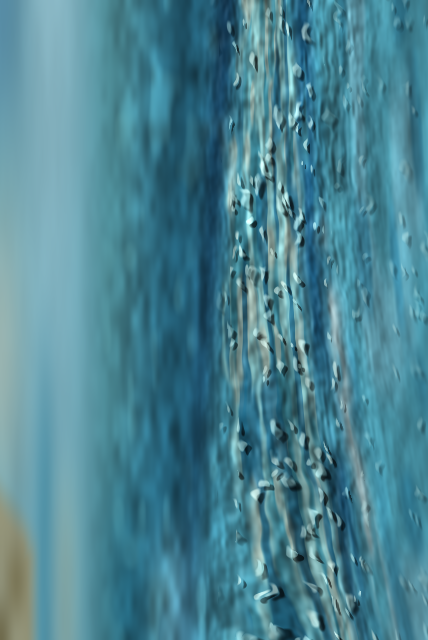
Reproduce this texture procedurally as a Shadertoy shader.

```glsl
// Thick paint running down a canvas in teal, navy and cream, seen with a shallow focus.
// Soft colour bands follow a bent flow coordinate; a height field of strands, crusts and
// ragged dabs is lit from the upper left on the sharp ridge while the sides melt into blur.

float hash(vec2 p) {
    vec3 q = fract(vec3(p.xyx) * 0.1031);
    q += dot(q, q.yzx + 33.33);
    return fract((q.x + q.y) * q.z);
}

float noise(vec2 p) {
    vec2 i = floor(p), f = fract(p);
    f = f * f * (3.0 - 2.0 * f);
    return mix(mix(hash(i), hash(i + vec2(1, 0)), f.x),
               mix(hash(i + vec2(0, 1)), hash(i + vec2(1, 1)), f.x), f.y);
}

float band(float x, float center, float width) {
    float t = (x - center) / width;
    return exp(-t * t);
}

// Vertical strands; the fine octaves only appear in focus
float strands(vec2 p, float focus) {
    float h = 0.0, freq = 22.0, amp = 0.5;
    for (int i = 0; i < 4; i++) {
        h += amp * (noise(p * vec2(freq, freq * 0.17) + float(i) * 17.3) - 0.5);
        freq *= 1.95;
        amp *= mix(0.4, 0.85, focus);
    }
    return h;
}

// Height of scattered dabs with ragged outlines
float dabs(vec2 p, vec2 grid, float density, float soft) {
    p += 0.014 * (vec2(noise(p * 75.0), noise(p * 60.0 + 19.0)) - 0.5);
    vec2 g = p * grid, cell = floor(g);
    float height = 0.0;
    for (int j = -1; j <= 1; j++)
    for (int i = -1; i <= 1; i++) {
        vec2 id = cell + vec2(i, j);
        float size = hash(id + 71.7);
        vec2 jitter = vec2(hash(id + 3.1), hash(id + 41.9)) - 0.5;
        vec2 d = g - id - 0.5 - 0.8 * jitter;
        d.x += 0.5 * d.y * (size - 0.4);
        vec2 radius = vec2(0.30, 0.42) * mix(0.6, 1.1, size);
        float dome = 1.0 - smoothstep(0.45 - soft, 1.0 + soft, length(d / radius));
        height = max(height, dome * step(hash(id + 9.4), density));
    }
    return height;
}

// Full surface: x = strands and crusts, y = dabs
vec2 surface(vec2 p, float focus, float zone) {
    float crust = noise(p * vec2(62.0, 42.0)) - 0.5 + 0.6 * (noise(p * vec2(140.0, 85.0)) - 0.5);
    float soft = 0.4 * (1.0 - focus);
    float lumps = max(dabs(p, vec2(44.0, 34.0), 0.36 * zone, soft),
                      dabs(p + 0.37, vec2(28.0, 23.0), 0.25 * zone, soft));
    return vec2(strands(p, focus) + 0.45 * crust * focus, lumps);
}

// Blurred washes on the left half
vec3 leftWash(vec3 col, float x, float y) {
    float d = 1.0 - y;
    col = mix(col, vec3(0.54, 0.71, 0.76), band(x, 0.12, 0.13) * mix(0.65, 0.95, y));
    col = mix(col, vec3(0.33, 0.54, 0.64), band(x, 0.0, 0.05) * smoothstep(0.65, 1.0, y));
    col = mix(col, vec3(0.60, 0.69, 0.67), 0.9 * band(x, 0.0, 0.06) * band(y, 0.45, 0.28));
    col = mix(col, vec3(0.24, 0.51, 0.60), 0.7 * band(x, 0.105, 0.026) * smoothstep(0.6, 0.2, y));
    col = mix(col, vec3(0.54, 0.66, 0.63), 0.65 * band(x, 0.155, 0.03) * smoothstep(0.35, 0.1, y));
    float ochre = smoothstep(0.10, 0.05, x) * smoothstep(0.27, 0.19, y + 0.9 * x);
    ochre = max(ochre, smoothstep(0.10, 0.06, x) * smoothstep(0.19, 0.12, y));
    float stain = noise(vec2(x * 26.0, y * 11.0));
    col = mix(col, mix(vec3(0.47, 0.43, 0.29), vec3(0.58, 0.57, 0.46), stain), 0.92 * ochre);
    col = mix(col, vec3(0.29, 0.53, 0.56), 0.75 * band(x, 0.27, 0.06));
    col = mix(col, vec3(0.11, 0.32, 0.41), 0.9 * band(x, 0.45 - 0.06 * d, 0.105));
    col = mix(col, vec3(0.09, 0.33, 0.42), 0.7 * band(x, 0.30, 0.06) * smoothstep(0.4, 0.05, y));
    col = mix(col, vec3(0.36, 0.60, 0.67), 0.85 * band(x, 0.41, 0.055) * smoothstep(0.24, 0.06, y));
    return mix(col, vec3(0.05, 0.18, 0.29), 0.85 * band(x, 0.53 - 0.10 * d, 0.03) * mix(0.35, 1.0, y));
}

void mainImage(out vec4 fragColor, in vec2 fragCoord) {
    vec2 uv = fragCoord / iResolution.xy;
    float x = uv.x, y = uv.y, d = 1.0 - y;
    float focus = smoothstep(0.40, 0.58, x) * (1.0 - 0.8 * smoothstep(0.74, 1.0, x));

    // Strands fan to the right as they fall
    float s = x - 0.15 * d * d * smoothstep(0.48, 0.8, x);
    s += focus * (0.008 * (noise(vec2(x * 9.0, y * 9.0)) - 0.5) + 0.006 * (noise(vec2(x * 40.0, y * 34.0)) - 0.5));
    vec2 flow = vec2(s, y);

    vec3 col = leftWash(vec3(0.26, 0.54, 0.61), x, y);
    float right = smoothstep(0.70, 0.78, s);
    col = mix(col, vec3(0.42, 0.62, 0.68), 0.6 * right * smoothstep(0.45, 0.8, noise(flow * vec2(24.0, 4.0))));
    col = mix(col, vec3(0.14, 0.42, 0.53), 0.6 * right * smoothstep(0.5, 0.8, noise(flow * vec2(30.0, 5.0) + 7.0)));

    // Central ridge of fine pale, green and blue threads
    float leftEdge = 0.557 - 0.035 * band(d, 0.48, 0.2) + 0.03 * (noise(vec2(s * 30.0, y * 26.0)) - 0.5);
    float ridge = smoothstep(leftEdge - 0.012, leftEdge + 0.012, s) * smoothstep(0.71, 0.665, s);
    float thread = noise(flow * vec2(105.0, 8.0));
    vec3 ridgeCol = mix(vec3(0.19, 0.45, 0.51), vec3(0.46, 0.64, 0.64), smoothstep(0.15, 0.7, thread));
    float cream = smoothstep(0.55, 0.8, noise(flow * vec2(95.0, 13.0) + 5.0));
    ridgeCol = mix(ridgeCol, vec3(0.66, 0.69, 0.63), 0.7 * cream);
    float blue = smoothstep(0.58, 0.8, noise(flow * vec2(90.0, 6.0) + 31.0));
    ridgeCol = mix(ridgeCol, vec3(0.08, 0.33, 0.45), 0.8 * blue);
    col = mix(col, ridgeCol, 0.9 * ridge);

    // Dark channel and pale run on the right flank
    float broken = noise(flow * vec2(65.0, 9.0) + 13.0);
    col = mix(col, vec3(0.08, 0.29, 0.42), 0.95 * band(s, 0.706, 0.024) * smoothstep(0.1, 0.6, broken));
    float run = band(s, 0.717 + 0.052 * d, 0.015) * smoothstep(0.3, 0.42, d);
    col = mix(col, vec3(0.59, 0.67, 0.68), 0.85 * run * smoothstep(0.1, 0.6, noise(flow * vec2(70.0, 12.0))));

    // Soft vertical mottling on the shaded side
    float shadeSide = smoothstep(0.18, 0.36, x) * (1.0 - 0.6 * smoothstep(0.52, 0.6, x));
    float mottle = noise(vec2(x * 44.0, y * 18.0)) + 0.7 * noise(vec2(x * 70.0, y * 34.0) + 8.0) - 0.85;
    col *= 1.0 + 0.42 * mottle * shadeSide;
    col += vec3(0.06, 0.08, 0.07) * shadeSide * smoothstep(0.6, 0.9, noise(vec2(x * 36.0, y * 15.0) + 3.0));

    // Raking light over the surface; dabs crowd the ridge and thin out to the right
    float zone = smoothstep(0.48, 0.56, s) * (1.0 - 0.55 * smoothstep(0.70, 0.78, s));
    vec2 here = surface(flow, focus, zone);
    vec2 slope = here - surface(flow + vec2(-0.007, 0.006), focus, zone);
    vec3 paste = mix(vec3(0.36, 0.57, 0.59), vec3(0.62, 0.67, 0.62), noise(flow * vec2(30.0, 25.0)));
    col = mix(col, paste, 0.6 * here.y * zone);
    col *= 1.0 + here.x * mix(0.2, 0.55, smoothstep(0.25, 0.5, x));
    float lit = 0.26 * slope.x * focus + 0.24 * slope.y * zone;
    col += vec3(0.85, 0.9, 0.9) * max(lit, 0.0);
    col *= 1.0 + 2.4 * max(min(lit, 0.0), -0.3);

    fragColor = vec4(clamp(col, 0.0, 1.0), 1.0);
}
```
